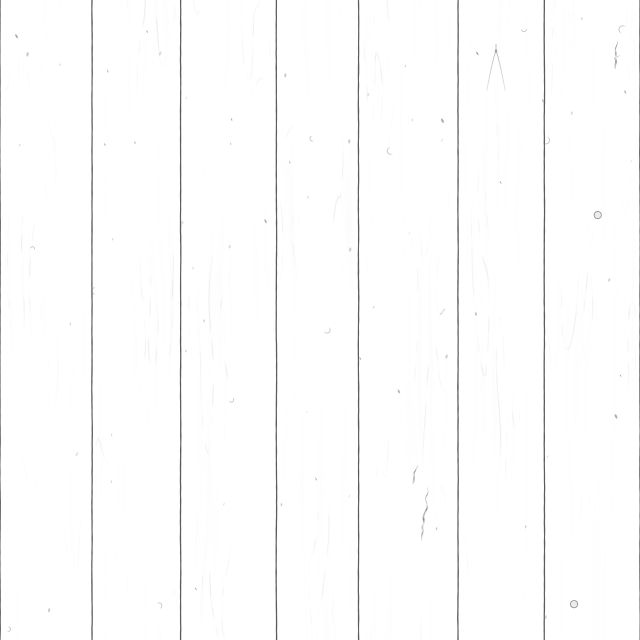
Give the GLSL for this texture, as a Shadertoy shader.

```glsl
// Seven white painted vertical planks with thin grey seams, faint grain and small blemishes.

#define PLANKS 7
#define SEAM_HALF_WIDTH 0.00100
#define SEAM_WOBBLE 0.0007
#define GRAIN_SCALE vec2(42.0, 4.5)
#define GRAIN_STRENGTH 0.065
#define SPECK_CELLS 15.0
#define SPECK_CHANCE 0.30
#define NAIL_RADIUS 0.0055
#define PAINT_COLOR vec3(1.0)
#define SEAM_COLOR vec3(0.36)
#define MARK_COLOR vec3(0.42)

// Left edge of each plank
const float SEAMS[PLANKS] = float[](0.0, 0.1438, 0.2822, 0.4319, 0.5602, 0.7157, 0.8506);

// Cracks: start and end
const vec4 CRACKS[5] = vec4[](
    vec4(0.670, 0.240, 0.658, 0.154), vec4(0.653, 0.273, 0.643, 0.244),
    vec4(0.963, 0.936, 0.961, 0.892), vec4(0.970, 0.914, 0.960, 0.907),
    vec4(0.694, 0.519, 0.687, 0.509));

const vec2 NAILS[2] = vec2[](vec2(0.934, 0.664), vec2(0.897, 0.056));

vec2 hash2(vec2 p) {
    vec3 q = fract(p.xyx * vec3(0.1031, 0.1030, 0.0973));
    q += dot(q, q.yzx + 33.33);
    return fract((q.xx + q.yz) * q.zy);
}

float gradientNoise(vec2 p) {
    vec2 i = floor(p), f = fract(p);
    vec2 u = f * f * f * (f * (f * 6.0 - 15.0) + 10.0);
    vec4 corner;
    for (int k = 0; k < 4; k++) {
        vec2 o = vec2(k & 1, k >> 1);
        float a = 6.2832 * hash2(i + o).x;
        corner[k] = dot(vec2(cos(a), sin(a)), f - o);
    }
    return mix(mix(corner.x, corner.y, u.x), mix(corner.z, corner.w, u.x), u.y);
}

// Share of a pixel covered by a stroke whose centre is at distance d
float stroke(float d, float halfWidth, float px) {
    return clamp(min(d + 0.5 * px, halfWidth) - max(d - 0.5 * px, -halfWidth), 0.0, px) / px;
}

// Fine contour lines and soft bands, stretched along the plank
float grain(vec2 uv, float plank, float px) {
    vec2 p = uv + vec2(plank * 3.7, plank * 5.3);
    p.x += 0.012 * gradientNoise(p * vec2(9.0, 5.0));
    float n = gradientNoise(p * GRAIN_SCALE);
    float d = abs(n) / max(fwidth(n), 1e-4) * px;
    float patches = smoothstep(0.02, 0.40, gradientNoise(p * vec2(15.0, 4.0) + 7.0));
    float breaks = smoothstep(-0.2, 0.3, gradientNoise(p * vec2(60.0, 30.0)));
    float bands = max(gradientNoise(p * vec2(130.0, 3.0)), 0.0);
    return stroke(d, 0.0008, px) * patches * breaks + 0.22 * bands * (0.4 + patches);
}

// Scattered dents, some of them open arcs
float specks(vec2 uv, float px) {
    vec2 cell = floor(uv * SPECK_CELLS);
    vec2 kind = hash2(cell + 11.0), size = hash2(cell + 47.0);
    vec2 p = uv - (cell + 0.15 + 0.7 * hash2(cell + 83.0)) / SPECK_CELLS;
    if (kind.x > SPECK_CHANCE) return 0.0;
    if (kind.y > 0.84) {
        float r = mix(0.003, 0.006, size.x);
        float open = smoothstep(-0.5, 0.6, dot(p / r, cos(6.2832 * size.y + vec2(0.0, 1.57))));
        return 0.45 * open * stroke(length(p) - r, 0.0006, px);
    }
    p.x += (size.y - 0.5) * p.y;
    float r = mix(0.0007, 0.0018, size.x * size.x);
    float d = length(p * vec2(1.0, 0.55)) - r;
    return mix(0.15, 0.65, size.y) * smoothstep(0.7 * px, -0.7 * px, d);
}

// Ragged, tapering split between two points
float crack(vec2 uv, vec2 a, vec2 b, float px) {
    vec2 along = b - a, p = uv - a;
    float t = dot(p, along) / dot(along, along);
    float d = (p.x * along.y - p.y * along.x) / length(along);
    d += 0.005 * gradientNoise(vec2(uv.y * 75.0, a.x * 90.0));
    float taper = sqrt(max(4.0 * t * (1.0 - t), 0.0));
    float ragged = 0.55 + 0.9 * gradientNoise(uv * vec2(180.0, 130.0));
    return stroke(abs(d), 0.0013 * taper * (0.5 + t), px) * clamp(ragged, 0.1, 1.0);
}

// Two-pronged split below a small knot
float wishbone(vec2 p, float px) {
    float t = clamp(-p.y / 0.062, 0.0, 1.0);
    float inside = step(-0.062, p.y) * step(p.y, 0.012);
    float prongs = stroke(abs(p.x) - 0.0145 * pow(t, 0.8), 0.0007, px) * inside * (1.0 - 0.65 * t);
    float knot = smoothstep(0.003, 0.001, length(p * vec2(1.0, 0.6)));
    return max(0.5 * prongs, 0.6 * knot);
}

void mainImage(out vec4 fragColor, in vec2 fragCoord) {
    vec2 uv = fragCoord / iResolution.xy;
    float px = 1.0 / min(iResolution.x, iResolution.y);

    // Nearest seam and plank number
    float seamDist = 1.0, plank = 0.0;
    for (int i = 0; i < PLANKS; i++) {
        float wobble = SEAM_WOBBLE * gradientNoise(vec2(uv.y * 14.0, float(i) * 4.3 + 0.5));
        seamDist = min(seamDist, abs(fract(uv.x - SEAMS[i] - wobble + 0.5) - 0.5));
        plank += step(SEAMS[i], uv.x);
    }

    // Painted wood
    float fade = smoothstep(0.002, 0.012, seamDist);
    vec3 color = PAINT_COLOR * (1.0 - GRAIN_STRENGTH * fade * grain(uv, plank, px));

    // Blemishes
    float mark = max(specks(uv, px), wishbone(uv - vec2(0.775, 0.920), px));
    for (int i = 0; i < 5; i++) mark = max(mark, 0.8 * crack(uv, CRACKS[i].xy, CRACKS[i].zw, px));
    for (int i = 0; i < 2; i++) {
        float d = length(uv - NAILS[i]) - NAIL_RADIUS;
        mark = max(mark, max(0.7 * stroke(d, 0.0008, px), 0.13 * smoothstep(px, -px, d)));
    }
    color = mix(color, MARK_COLOR, mark);

    // Seams with slightly worn edges
    float wear = 1.0 + 0.35 * gradientNoise(vec2(uv.y * 90.0, plank * 2.7));
    color = mix(color, SEAM_COLOR, stroke(seamDist, SEAM_HALF_WIDTH * wear, px));
    fragColor = vec4(color, 1.0);
}
```
